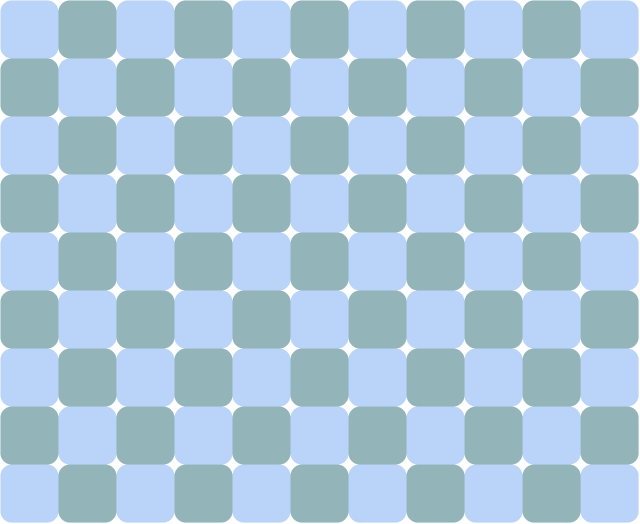
A Shadertoy shader for this pattern:

```glsl
// Two-tone checkerboard of rounded square tiles, 11 across and 9 down, on white.

// Signed distance to a unit square centred at the origin, with rounded corners.
float roundedTile(vec2 p, float radius) {
    vec2 q = abs(p) - 0.5 + radius;
    return length(max(q, 0.0)) + min(max(q.x, q.y), 0.0) - radius;
}

void mainImage(out vec4 fragColor, in vec2 fragCoord) {
    const vec2 gridSize = vec2(11.0, 9.0);
    const vec3 paper = vec3(1.0);
    const vec3 paleBlue = vec3(0.730, 0.827, 0.973);
    const vec3 sageGreen = vec3(0.576, 0.710, 0.728);

    // Tile units, measured from the top left with a hairline margin
    float pixel = 9.032 / iResolution.y;
    vec2 p = vec2(fragCoord.x, iResolution.y - fragCoord.y) * pixel - 0.0075;

    // Sum the coverage of the four tiles that meet at the nearest grid vertex,
    // so that shared edges blend into each other without a white seam
    vec2 vertex = floor(p + 0.5);
    vec3 color = paper;
    for (int j = -1; j <= 0; j++) {
        for (int i = -1; i <= 0; i++) {
            vec2 cell = vertex + vec2(i, j);
            if (any(lessThan(cell, vec2(0.0))) || any(greaterThanEqual(cell, gridSize))) continue;

            float dist = roundedTile(p - cell - 0.5, 0.195);
            float coverage = clamp(0.5 - dist / pixel, 0.0, 1.0);
            float parity = mod(cell.x + cell.y, 2.0);
            color += coverage * (mix(paleBlue, sageGreen, parity) - paper);
        }
    }

    fragColor = vec4(color, 1.0);
}
```
